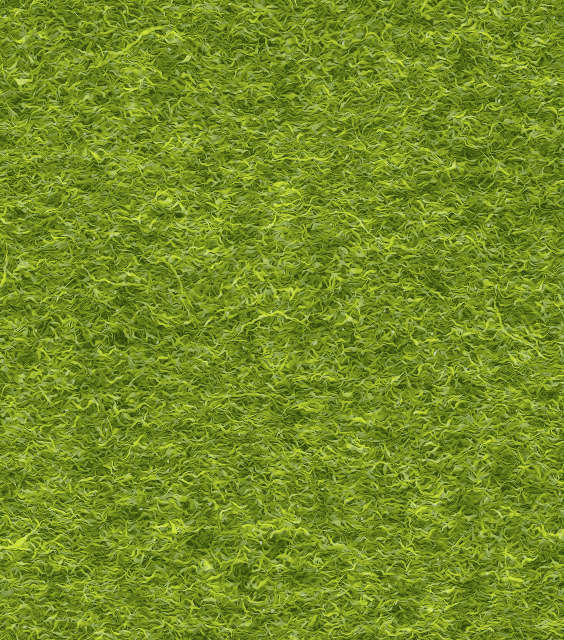
Give the GLSL for this texture, as a Shadertoy shader.

```glsl
// Matted green seaweed: short, crinkled, mostly horizontal fibres with a few long strands.

struct Fibre { vec2 cell; float halfLength; float halfWidth; float spread; float bend; };

// All lengths are fractions of the canvas height.
const Fibre SHORT_FIBRE = Fibre(vec2(0.0165, 0.0095), 0.0145, 0.0017, 1.7, 0.22);
const Fibre LONG_STRAND = Fibre(vec2(0.15, 0.12), 0.065, 0.0022, 2.8, 0.26);
const int   LAYERS = 8;
const float LONG_DENSITY = 0.45;
const float TONE_SPREAD = 0.72;   // brightness variation between fibres
const float SIDE_LIGHT = 0.13;    // upper edge lighter than lower edge
const float SHADOW = 0.11;        // darkening beside a fibre
const float CLUMP_TONE = 0.55;
const float GRAIN_TONE = 0.35;
const vec2  CLUMP_SCALE = vec2(17.0, 44.0);
const vec2  GRAIN_SCALE = vec2(140.0, 210.0);
const vec2  SHEEN_SCALE = vec2(70.0, 120.0);
const float GLINT_CELL = 0.016;
const float GLINT_DENSITY = 0.04;

const vec3 DARK_GREEN  = vec3(0.27, 0.36, 0.07);
const vec3 MID_GREEN   = vec3(0.51, 0.61, 0.13);
const vec3 LIGHT_GREEN = vec3(0.65, 0.74, 0.18);
const vec3 SHEEN       = vec3(0.03, 0.02, 0.19);
const vec3 GLINT       = vec3(0.80, 0.85, 0.70);
const float MID_TONE = 0.67;

vec3 hash3(vec2 p) {
    vec3 q = fract(p.xyx * vec3(0.1031, 0.1030, 0.0973));
    q += dot(q, q.yxz + 33.33);
    return fract((q.xxy + q.yzz) * q.zyx);
}

float cornerSlope(vec2 corner, vec2 offset) {
    return dot(hash3(corner).xy * 2.0 - 1.0, offset);
}

float gradientNoise(vec2 p) {
    vec2 i = floor(p), f = fract(p);
    vec2 u = f * f * f * (f * (f * 6.0 - 15.0) + 10.0);
    vec2 e = vec2(1.0, 0.0);
    float low  = mix(cornerSlope(i, f), cornerSlope(i + e, f - e), u.x);
    float high = mix(cornerSlope(i + e.yx, f - e.yx), cornerSlope(i + 1.0, f - 1.0), u.x);
    return mix(low, high, u.y);
}

vec2 noisePair(vec2 p) {
    return vec2(gradientNoise(p), gradientNoise(p * 1.1 + 37.0));
}

// Paints one scattered layer of tapered, wavy fibres over the tone below it.
float paintFibres(float tone, vec2 p, Fibre kind, float density, float lift, float seed, float pixel) {
    vec2 home = floor(p / kind.cell);
    for (int y = -1; y <= 1; y++) {
        for (int x = -1; x <= 1; x++) {
            vec2 id = home + vec2(x, y);
            vec3 place = hash3(id + seed);
            vec3 look = hash3(id + seed + 71.7);
            if (look.x > density) continue;

            float angle = (place.z - 0.5) * kind.spread;
            float c = cos(angle), s = sin(angle);
            vec2 local = mat2(c, -s, s, c) * (p - (id + place.xy) * kind.cell);
            float along = local.x / kind.halfLength;
            float across = local.y + kind.bend * kind.halfLength * sin(2.5 * along + 40.0 * look.y);
            float width = kind.halfWidth * mix(0.55, 1.4, look.y);
            float edge = abs(across) - width * (1.0 - along * along);

            float shade = 1.0 - smoothstep(0.0, 2.0 * width, edge);
            float cover = 1.0 - smoothstep(-0.7 * pixel, 0.7 * pixel, edge);
            float side = clamp(across / width, -1.0, 1.0);
            float body = lift + (look.z - 0.5) * TONE_SPREAD + SIDE_LIGHT * side;
            tone = mix(tone - SHADOW * shade, body, cover);
        }
    }
    return tone;
}

vec3 seaweedColour(float tone) {
    return tone < MID_TONE
        ? mix(DARK_GREEN, MID_GREEN, tone / MID_TONE)
        : mix(MID_GREEN, LIGHT_GREEN, (tone - MID_TONE) / (1.0 - MID_TONE));
}

void mainImage(out vec4 fragColor, in vec2 fragCoord) {
    float pixel = 1.0 / iResolution.y;
    vec2 p = fragCoord * pixel;

    // Broad drift, then coarse and fine crinkle
    vec2 flow = p + 4.0;
    flow.y += 0.035 * gradientNoise(p * 4.0 + 9.0);
    flow += 0.008 * noisePair(p * 42.0);
    flow += 0.0035 * noisePair(p * 125.0 + 61.0);

    // Dense mat, thinning out towards the top layers
    float clump = gradientNoise(flow * CLUMP_SCALE);
    float broad = gradientNoise(p * 3.5 + 21.0);
    float relief = CLUMP_TONE * clump + 0.15 * broad;
    float tone = 0.35 + relief;
    for (int i = 0; i < LAYERS; i++) {
        float depth = float(i) / float(LAYERS - 1);
        float lift = mix(0.35, 0.82, depth) + relief;
        float density = mix(1.0, 0.75, depth);
        tone = paintFibres(tone, flow, SHORT_FIBRE, density, lift, 13.0 + 29.0 * float(i), pixel);
    }
    tone = paintFibres(tone, flow, LONG_STRAND, LONG_DENSITY, 0.85 + relief, 311.0, pixel);

    // Torn, uneven surface
    tone += GRAIN_TONE * gradientNoise(flow * GRAIN_SCALE);
    tone = clamp(tone, -0.2, 1.35);
    vec3 colour = seaweedColour(tone);

    // Pale wet sheen on the raised fibres
    float wet = smoothstep(0.02, 0.18, gradientNoise(flow * SHEEN_SCALE));
    colour += SHEEN * wet * smoothstep(0.35, 0.65, tone);

    // Sparse water glints
    vec2 cell = floor(flow / GLINT_CELL);
    vec3 drop = hash3(cell + 503.0);
    vec2 centre = (cell + 0.2 + 0.6 * drop.xy) * GLINT_CELL;
    float glint = 1.0 - smoothstep(0.0008, 0.0028, length(flow - centre));
    colour = mix(colour, GLINT, 0.8 * glint * step(drop.z, GLINT_DENSITY));

    fragColor = vec4(colour, 1.0);
}
```
